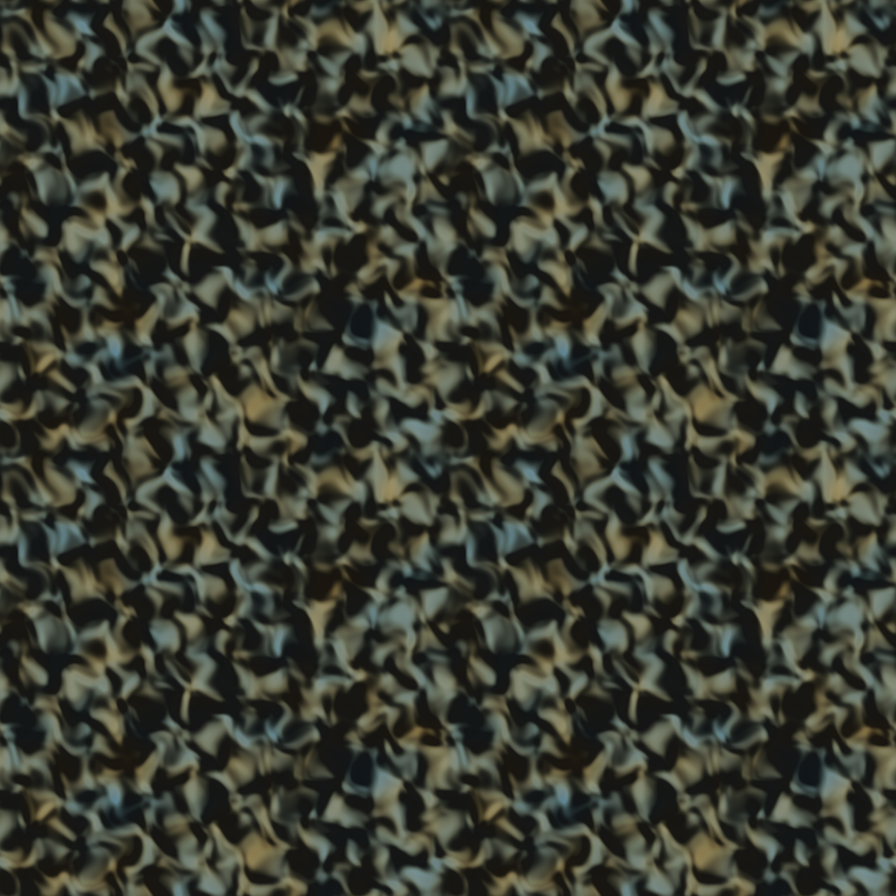
This texture is drawn by a Shadertoy shader. Its source:

```glsl
// Mottled grey-green camouflage: soft, branching lichen-like strands on near black.
// Warped, slightly leaning gradient noise is equalised to even shares and coloured
// by a six-tone ramp; the pattern repeats twice across the canvas.

const float REPEATS = 2.0;                    // tiles across the canvas
const vec2 STRAND_CELLS = vec2(21.0, 18.0);   // noise cells per tile
const vec2 DETAIL_CELLS = vec2(37.0, 32.0);
const vec2 PATCH_CELLS = vec2(6.0, 6.0);
const vec2 WARP_CELLS = vec2(15.0, 14.0);
const vec2 TINT_CELLS = vec2(13.0, 12.0);
const float STRAND_LEAN = 6.0;                // cells shifted per tile of height
const float DETAIL_LEAN = 9.0;
const float DETAIL_AMOUNT = 0.55;
const float PATCH_AMOUNT = 0.32;
const float WARP_AMOUNT = 0.035;
const float TONE_SPREAD = 0.245;              // deviation of the summed noise
const float TINT_AMOUNT = 0.30;
const float GRAIN_AMOUNT = 0.10;

const vec3 BLACK = vec3(0.085, 0.085, 0.076);
const vec3 CHARCOAL = vec3(0.15, 0.16, 0.13);
const vec3 MOSS = vec3(0.24, 0.25, 0.20);
const vec3 OLIVE = vec3(0.33, 0.34, 0.28);
const vec3 SAGE = vec3(0.40, 0.43, 0.35);
const vec3 LICHEN = vec3(0.49, 0.53, 0.47);

// Random unit gradient; lattice corners wrap so that tiles join
vec2 gradientAt(vec2 corner, vec2 cells, float lean, float seed) {
    corner.x -= lean * floor(corner.y / cells.y);
    corner = mod(corner, cells);
    float h = fract(sin(dot(corner, vec2(127.1, 311.7)) + seed * 74.7) * 43758.5453);
    return vec2(cos(h * 6.28319), sin(h * 6.28319));
}

// Tileable gradient noise, sheared sideways by lean
float noise(vec2 tile, vec2 cells, float lean, float seed) {
    vec2 p = tile * cells + vec2(tile.y * lean, 0.0);
    vec2 i = floor(p);
    vec2 f = p - i;
    vec2 w = f * f * f * (f * (f * 6.0 - 15.0) + 10.0);
    vec2 e = vec2(1.0, 0.0);
    float a = dot(gradientAt(i, cells, lean, seed), f);
    float b = dot(gradientAt(i + e.xy, cells, lean, seed), f - e.xy);
    float c = dot(gradientAt(i + e.yx, cells, lean, seed), f - e.yx);
    float d = dot(gradientAt(i + e.xx, cells, lean, seed), f - e.xx);
    return mix(mix(a, b, w.x), mix(c, d, w.x), w.y);
}

// Blend position between two stops of the ramp
float stop(float from, float to, float share) {
    return clamp((share - from) / (to - from), 0.0, 1.0);
}

// Stops sit in the middle of each tone's share of the area
vec3 toneRamp(float share) {
    vec3 color = mix(BLACK, CHARCOAL, stop(0.19, 0.405, share));
    color = mix(color, MOSS, stop(0.405, 0.595, share));
    color = mix(color, OLIVE, stop(0.595, 0.755, share));
    color = mix(color, SAGE, stop(0.755, 0.885, share));
    return mix(color, LICHEN, stop(0.885, 0.975, share));
}

void mainImage(out vec4 fragColor, in vec2 fragCoord) {
    vec2 tile = fragCoord / iResolution.y * REPEATS;

    // Bend the strands
    vec2 bend = vec2(noise(tile, WARP_CELLS, 0.0, 1.0), noise(tile, WARP_CELLS, 0.0, 2.0));
    vec2 bent = tile + WARP_AMOUNT * bend;

    // Strands, their ragged edges and broad lighter or darker patches
    float height = noise(bent, STRAND_CELLS, STRAND_LEAN, 3.0);
    height += DETAIL_AMOUNT * noise(bent, DETAIL_CELLS, DETAIL_LEAN, 4.0);
    height += PATCH_AMOUNT * noise(tile, PATCH_CELLS, 0.0, 5.0);

    // Logistic curve turns height into its rank, from 0 to 1
    float share = 1.0 / (1.0 + exp(-1.7 * height / TONE_SPREAD));
    vec3 color = toneRamp(share);

    // Drift between brown and blue-green, with faint mottling
    float tint = TINT_AMOUNT * (noise(bent, TINT_CELLS, 0.0, 6.0)
        + 0.6 * noise(tile, PATCH_CELLS, 0.0, 7.0));
    color *= vec3(1.0 + tint, 1.0, 1.0 - 1.2 * tint);
    color *= 1.0 + GRAIN_AMOUNT * noise(bent, DETAIL_CELLS, 0.0, 8.0);

    fragColor = vec4(color, 1.0);
}
```
